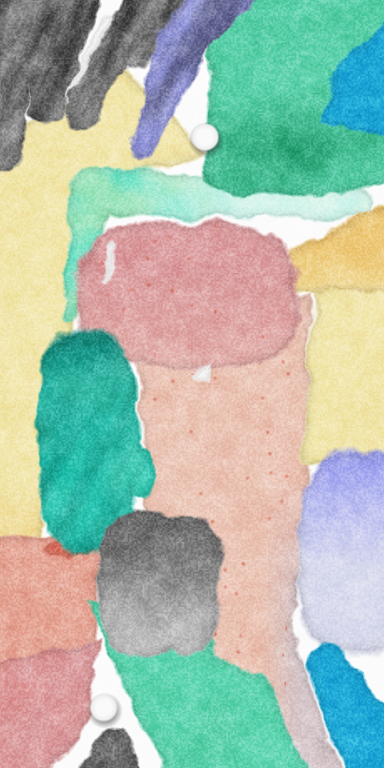
Reproduce this background procedurally as a Shadertoy shader.

```glsl
// Loose watercolour patches on white paper, held by two round white pins.
// Each patch is a union of distance shapes on a noise-warped plane, laid
// down in order with a darker wet rim, then mottled with paper grain.

#define WOBBLE 4.5
#define SOFTNESS 0.4
#define RIM 0.10
#define MOTTLE 0.55
#define GRAIN 0.5

const vec3 PAPER = vec3(.985),
  YELLOW = vec3(.945, .9, .67), AMBER = vec3(.93, .79, .48),
  MINT = vec3(.43, .89, .78), GREEN = vec3(.35, .81, .66),
  FOREST = vec3(.13, .6, .42), BLUE = vec3(.12, .66, .84),
  VIOLET = vec3(.53, .54, .76), LILAC = vec3(.85, .86, .93),
  ROSE = vec3(.86, .62, .63), PEACH = vec3(.92, .78, .72),
  RED = vec3(.85, .4, .33), TEAL = vec3(.13, .75, .68),
  CORAL = mix(PEACH, RED, .35);

vec2 p;   // warped position
vec3 col; // painted colour

float hash(vec2 v) {
  vec3 q = fract(v.xyx * .1031);
  q += dot(q, q.yzx + 33.33);
  return fract((q.x + q.y) * q.z);
}

float noise(vec2 v) {
  vec2 i = floor(v), f = fract(v), e = vec2(0, 1);
  f *= f * (3. - 2. * f);
  return mix(mix(hash(i), hash(i + e.yx), f.x),
             mix(hash(i + e), hash(i + e.yy), f.x), f.y);
}

float fbm(vec2 v) {
  float sum = 0., amp = .5;
  for (int i = 0; i < 4; i++) {
    sum += amp * noise(v);
    v = v * 2.1 + 7.;
    amp *= .5;
  }
  return sum;
}

float ramp(float a, float b, float x) { return clamp((x - a) / (b - a), 0., 1.); }

// Distance shapes: tapered stroke, squarish oval, clockwise quad
float stroke(vec4 ends, float ra, float rb) {
  vec2 a = p - ends.xy, b = ends.zw - ends.xy;
  float h = clamp(dot(a, b) / dot(b, b), 0., 1.);
  return length(a - h * b) - mix(ra, rb, h);
}

float oval(vec2 center, vec2 radius) {
  vec2 d = abs(p - center) / radius;
  return (pow(dot(d * d, d), 1. / 3.) - 1.) * min(radius.x, radius.y);
}

float quad(mat4x2 corner) {
  float d = -1e3;
  for (int i = 0; i < 4; i++) {
    vec2 a = corner[i], b = corner[(i + 1) % 4] - a;
    d = max(d, dot(p - a, normalize(vec2(b.y, -b.x))));
  }
  return d;
}

void wash(float d, vec3 paint) {
  paint *= 1. - RIM * exp(-1.5 * abs(d + .6));
  col = mix(col, paint, ramp(SOFTNESS, -SOFTNESS, d));
}

void pin(vec2 v) {
  float d = length(v) - 3.5;
  col *= 1. - .45 * ramp(1.2, -1., length(v - vec2(.3, .8)) - 3.5);
  col = mix(col, vec3(.98 - .06 * ramp(-1.5, 0., d)), ramp(.3, -.3, d));
}

void mainImage(out vec4 fragColor, in vec2 fragCoord) {
  // Positions are in percent of the width, y counted down from the top
  vec2 uv = fragCoord / iResolution.xy;
  vec2 s = vec2(uv.x, 1. - uv.y) * vec2(100, 200);
  p = s + WOBBLE * (vec2(fbm(s * .16), fbm(s * .16 + 50.)) - .47);
  float pool = ramp(.3, .65, fbm(s * .09 + 20.));
  float streak = ramp(.3, .7, fbm(vec2(s.x + .5 * s.y, .25 * s.y - .12 * s.x) * .2));
  col = PAPER;

  // Upper washes
  float d = min(quad(mat4x2(-5,38, 33,18, 54,40, 10,52)), quad(mat4x2(-5,40, 27,34, 9,150, -5,153)));
  wash(d, mix(YELLOW, AMBER, .6 * ramp(125., 150., s.y)));
  d = min(stroke(vec4(28,50,93,53), 7., 4.), stroke(vec4(25,49,18,82), 6., 1.5));
  wash(d, mix(mix(MINT, YELLOW, .35 * pool), PAPER, .7 * ramp(30., 62., s.x)));
  d = min(oval(vec2(82,22), vec2(28)), stroke(vec4(60,44,105,40), 7., 6.));
  float shade = ramp(14., -4., stroke(vec4(58,43,92,36), 3., 1.));
  wash(d, mix(GREEN, FOREST, shade * (.45 + .5 * pool)));
  wash(quad(mat4x2(87,18, 104,2, 104,36, 84,32)), BLUE);
  d = min(stroke(vec4(48,-4,35,14), 5., 4.), stroke(vec4(38,0,20,30), 6., 4.));
  d = min(d, min(stroke(vec4(16,0,12,27), 10., 5.), stroke(vec4(0,0,1,40), 9., 5.)));
  wash(d, vec3(mix(.28, .58, streak)));
  wash(stroke(vec4(28,5,20,21), 1.6, .9), PAPER);
  d = min(stroke(vec4(60,-3,46,12), 7., 6.), stroke(vec4(47,12,37,39), 7., 3.));
  wash(d, VIOLET * mix(.78, 1.15, streak));

  // Warm centre and right edge
  d = min(quad(mat4x2(36,91, 81,76, 79,150, 38,150)), quad(mat4x2(38,146, 79,144, 76,178, 50,182)));
  float warm = min(d, stroke(vec4(70,168,83,203), 6., 6.));
  vec3 peach = mix(PEACH, CORAL, .35 * pool * uv.x);
  wash(warm, mix(peach, LILAC * .93, .6 * ramp(68., 78., s.x) * ramp(125., 155., s.y)));
  wash(quad(mat4x2(82,75, 104,74, 104,120, 78,120)), YELLOW);
  d = quad(mat4x2(69,75, 80,62, 104,52, 104,77));
  wash(d, mix(AMBER, YELLOW, .7 * ramp(65., 78., s.y)));
  d = oval(vec2(49,77), vec2(29,19));
  wash(d, mix(ROSE, PEACH, .45 * ramp(70., 98., s.y)));
  warm = min(warm, d);
  wash(oval(vec2(92,144), vec2(14,27)), mix(VIOLET * 1.24, LILAC, ramp(122., 148., s.y)));
  wash(stroke(vec4(84,173,100,198), 5., 11.), BLUE);

  // Lower left washes
  wash(quad(mat4x2(-5,140, 26,139, 24,170, -5,179)), CORAL);
  wash(stroke(vec4(13,144,23,141), 2., 3.), mix(RED, CORAL, .4 * pool));
  wash(quad(mat4x2(-5,174, 26,167, 24,186, -5,225)), mix(ROSE, RED, .25 * pool));
  d = min(oval(vec2(23,115), vec2(13,29)), stroke(vec4(36,120,37,126), 3., 4.));
  shade = max(ramp(106., 88., s.y), .5 * streak);
  wash(d, mix(mix(TEAL, MINT, .4 * pool), TEAL * .65, .75 * shade));
  d = min(quad(mat4x2(22,157, 55,167, 60,205, 44,203)), quad(mat4x2(50,167, 70,178, 82,204, 40,204)));
  wash(d, mix(GREEN, MINT, .3 * pool));
  wash(oval(vec2(41.5,152), vec2(16.5,18.5)), vec3(mix(.44, .73, ramp(142., 168., s.y + 6. * pool))));
  wash(stroke(vec4(30,195,27,206), 5., 11.), vec3(mix(.36, .5, streak)));

  // Bare paper slivers
  d = quad(mat4x2(49,97, 55.5,94, 54,100, 52,99));
  wash(min(d, stroke(vec4(29,65,28,74), 1.2, .6)), PAPER);

  // Red specks, one candidate per cell, in the warm washes
  vec2 cell = floor(s / 6.);
  vec2 spot = (cell + .2 + .6 * vec2(hash(cell), hash(cell + 31.))) * 6.;
  float speck = ramp(.7, .2, length(s - spot)) * step(.6, hash(cell + 77.));
  col = mix(col, RED, .6 * speck * ramp(0., -2., warm) * step(col.b, col.r - .1));

  // Mottling and grain leave bare paper nearly clean
  col = pow(col, vec3(1. + MOTTLE * (fbm(s * .3) - .47) + GRAIN * (noise(s * 2.3) - .5)));

  pin(s - vec2(53.4, 35.7));
  pin(s - vec2(27, 184.3));
  fragColor = vec4(col, 1);
}
```
